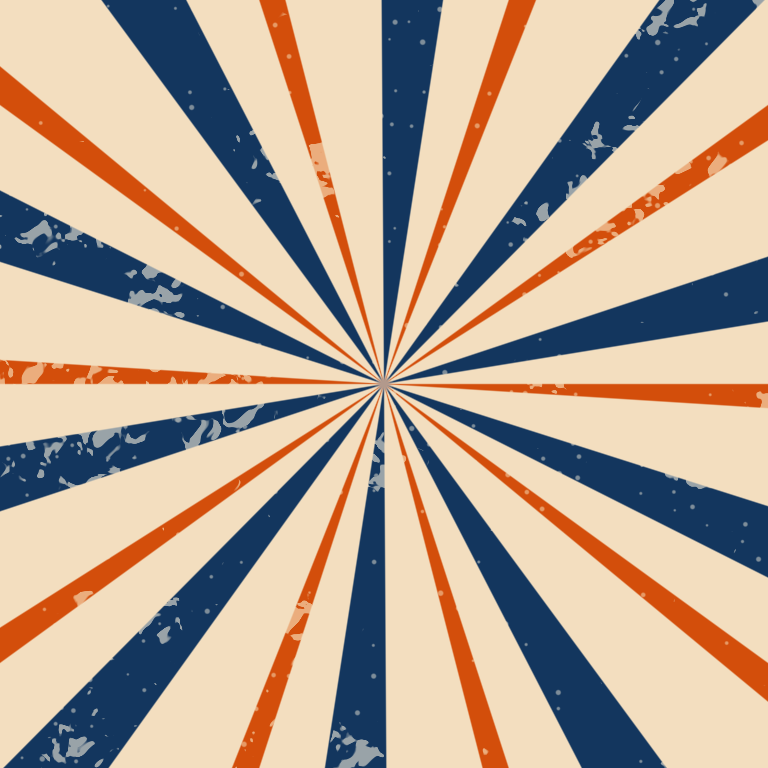
This background is drawn by a Shadertoy shader. Its source:

```glsl
#define CREAM vec3(0.953, 0.871, 0.749)
#define NAVY vec3(0.075, 0.212, 0.368)
#define ORANGE vec3(0.827, 0.306, 0.045)
#define NAVY_CHIP vec3(0.60, 0.64, 0.66)
#define ORANGE_CHIP vec3(0.92, 0.68, 0.49)
#define HUB vec3(0.70, 0.60, 0.55)
#define RAY_PERIOD 36.0
#define NAVY_RAY vec2(13.8, 4.55)
#define ORANGE_RAY vec2(34.2, 1.8)
#define CHIP_SCALE 82.0
#define PATCH_SCALE 10.0
#define SPECK_SCALE 46.0

float hash(vec2 p) {
    vec3 q = fract(vec3(p.xyx) * 0.1031);
    q += dot(q, q.yzx + 33.33);
    return fract((q.x + q.y) * q.z);
}

float noise(vec2 p) {
    vec2 cell = floor(p), f = fract(p);
    f = f * f * (3.0 - 2.0 * f);
    float low = mix(hash(cell), hash(cell + vec2(1, 0)), f.x);
    float high = mix(hash(cell + vec2(0, 1)), hash(cell + vec2(1, 1)), f.x);
    return mix(low, high, f.y);
}

// Coverage of a fan of wedges; ray holds centre and half angle in degrees
float rays(float angle, float radius, vec2 ray, float pixel) {
    float offset = mod(angle - ray.x + 0.5 * RAY_PERIOD, RAY_PERIOD) - 0.5 * RAY_PERIOD;
    float inside = radius * sin(radians(ray.y - abs(offset)));
    return smoothstep(-pixel, pixel, inside);
}

// Ragged flakes gathered into patches
float flakes(vec2 p) {
    float wear = smoothstep(0.54, 0.86, noise(p * PATCH_SCALE + 17.0));
    vec2 q = p * CHIP_SCALE + 1.6 * noise(p * 40.0 + 5.0);
    float grain = 0.7 * noise(q + 60.0) + 0.3 * noise(q * 2.1 + 91.0);
    float level = mix(0.92, 0.58, wear);
    return smoothstep(level - 0.03, level + 0.05, grain);
}

// Sparse small dots, one possible per cell
float specks(vec2 p, float pixel) {
    vec2 q = p * SPECK_SCALE, cell = floor(q);
    vec2 centre = 0.3 + 0.4 * vec2(hash(cell + 7.0), hash(cell + 23.0));
    float size = mix(0.06, 0.16, hash(cell + 41.0));
    float soft = pixel * SPECK_SCALE;
    float dot_ = 1.0 - smoothstep(size - soft, size + soft, length(fract(q) - centre));
    return dot_ * step(0.84, hash(cell + 101.0));
}

void mainImage(out vec4 fragColor, in vec2 fragCoord) {
    float pixel = 1.0 / iResolution.y;
    vec2 p = (fragCoord - 0.5 * iResolution.xy) * pixel;
    float radius = length(p);
    float angle = degrees(atan(p.y, p.x + 1e-6));

    // Worn paint
    float wear = max(flakes(p + 2.0), 0.8 * specks(p + 2.0, pixel));
    vec3 navy = mix(NAVY, NAVY_CHIP, wear);
    vec3 orange = mix(ORANGE, ORANGE_CHIP, wear);

    // Sunburst
    vec3 color = CREAM;
    color = mix(color, navy, rays(angle, radius, NAVY_RAY, pixel));
    color = mix(color, orange, rays(angle, radius, ORANGE_RAY, pixel));

    // Blended hub where the rays meet
    color = mix(HUB, color, smoothstep(0.003, 0.014, radius));
    fragColor = vec4(color, 1.0);
}
```
